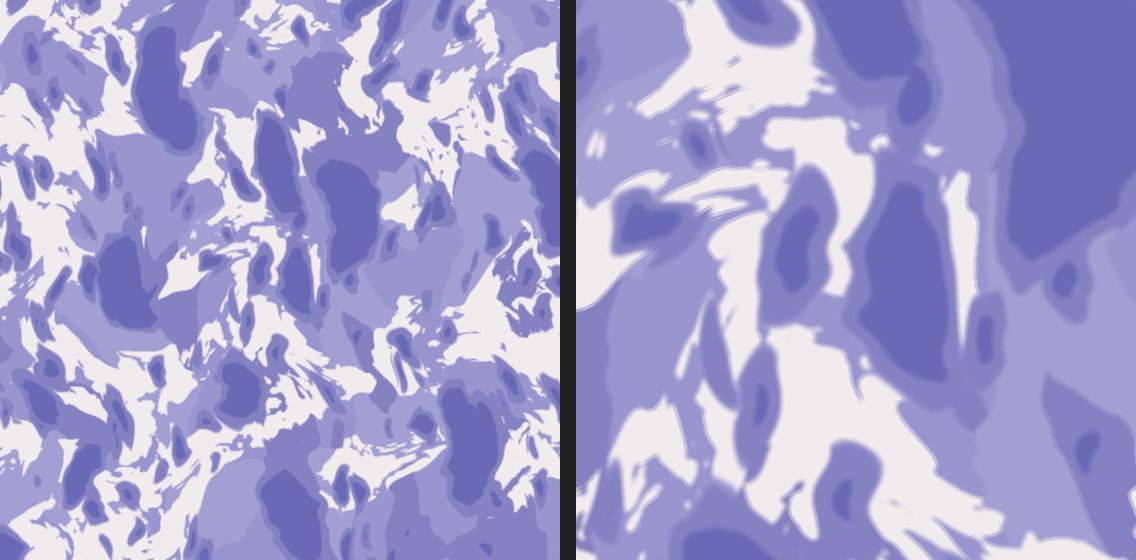
Left, the full canvas; right, a detail of the centre.
This texture is drawn by a Shadertoy shader. Its source:

```glsl
// Mottled lavender camouflage: dark slanted blobs ringed by mid tones, angular
// pale facets between them, and ragged cream flakes broken up by cellular grain.
// Every layer is cellular noise, read through a warp of layered sines.

mat2 rotation(float a) {
    return mat2(cos(a), sin(a), -sin(a), cos(a));
}

vec3 hash(vec2 cell) {
    vec3 q = fract((cell.xyx + 137.0) * vec3(0.1031, 0.1030, 0.0973));
    q += dot(q, q.yxz + 33.33);
    return fract((q.xxy + q.yzz) * q.zyx);
}

// x: distance to the nearest seed, y: random value of that seed
vec2 cellular(vec2 p) {
    vec2 base = floor(p), nearest = vec2(9.0, 0.0);
    for (int j = -1; j <= 1; j++)
    for (int i = -1; i <= 1; i++) {
        vec2 cell = base + vec2(i, j);
        vec3 seed = hash(cell);
        float d = length(cell + seed.xy - p);
        if (d < nearest.x) nearest = vec2(d, seed.z);
    }
    return nearest;
}

// Scattered tilted ellipses of random size, positive inside
float blobs(vec2 p, float maxRadius) {
    vec2 base = floor(p);
    float field = -9.0;
    for (int j = -1; j <= 1; j++)
    for (int i = -1; i <= 1; i++) {
        vec2 cell = base + vec2(i, j);
        vec3 seed = hash(cell);
        float tilt = -0.25 + 1.1 * (fract(seed.z * 17.0) - 0.4);
        vec2 offset = rotation(tilt) * (p - cell - seed.xy);
        float radius = maxRadius * pow(seed.z, 1.5);
        field = max(field, radius - length(offset * vec2(1.9, 0.8)));
    }
    return field;
}

// Turbulent displacement that makes the outlines ragged
vec2 warp(vec2 p) {
    float frequency = 15.0;
    for (int i = 0; i < 5; i++) {
        p += 0.42 / frequency * sin(frequency * p.yx + vec2(1.3, 4.1) * float(i + 1));
        p = rotation(0.9) * p;
        frequency *= 1.9;
    }
    return rotation(-4.5) * p;
}

float grain(vec2 p) {
    float sum = 0.0, weight = 0.5, frequency = 13.0;
    for (int i = 0; i < 3; i++) {
        p = rotation(0.7) * p + 3.7;
        sum += weight * cellular(p * frequency).x;
        weight *= 0.6;
        frequency *= 2.4;
    }
    return sum;
}

vec3 pattern(vec2 p) {
    vec2 ragged = warp(p);
    vec2 soft = mix(p, ragged, 0.65);

    // Lavender facets, stretched along a steep slant
    float facet = cellular(rotation(-0.4) * soft * vec2(12.0, 6.5) + 21.0).y;
    vec3 mid = vec3(0.52, 0.51, 0.76);
    vec3 color = facet < 0.235 ? mid
               : facet < 0.68 ? vec3(0.60, 0.59, 0.81) : vec3(0.635, 0.625, 0.825);

    // Dark blobs and the mid tone around them
    float blob = max(blobs(soft * 5.0 + 4.0, 0.44),
                     0.45 * blobs(soft * 11.0 + 50.0, 0.24));
    float rim = 0.12 - 0.08 * facet;
    color = mix(color, mid, smoothstep(-0.01, 0.01, blob + rim));
    color = mix(color, vec3(0.41, 0.41, 0.71), smoothstep(-0.01, 0.01, blob));

    // Cream flakes: some facets, pitted by grain, kept clear of the blobs
    float flake = cellular(rotation(-0.6) * ragged * vec2(8.0, 10.5) + 70.0).y;
    float cream = step(0.48, flake)
                * smoothstep(0.515, 0.49, grain(ragged))
                * smoothstep(-0.005, -0.025, blob + rim);
    return mix(color, vec3(0.95, 0.92, 0.93), cream);
}

void mainImage(out vec4 fragColor, in vec2 fragCoord) {
    vec2 p = fragCoord / min(iResolution.x, iResolution.y);

    // Four samples soften every edge
    vec3 color = vec3(0.0);
    for (int k = 0; k < 4; k++) {
        vec2 corner = vec2(k & 1, k >> 1) - 0.5;
        color += 0.25 * pattern(p + rotation(0.46) * corner * 0.002);
    }
    fragColor = vec4(color, 1.0);
}
```
